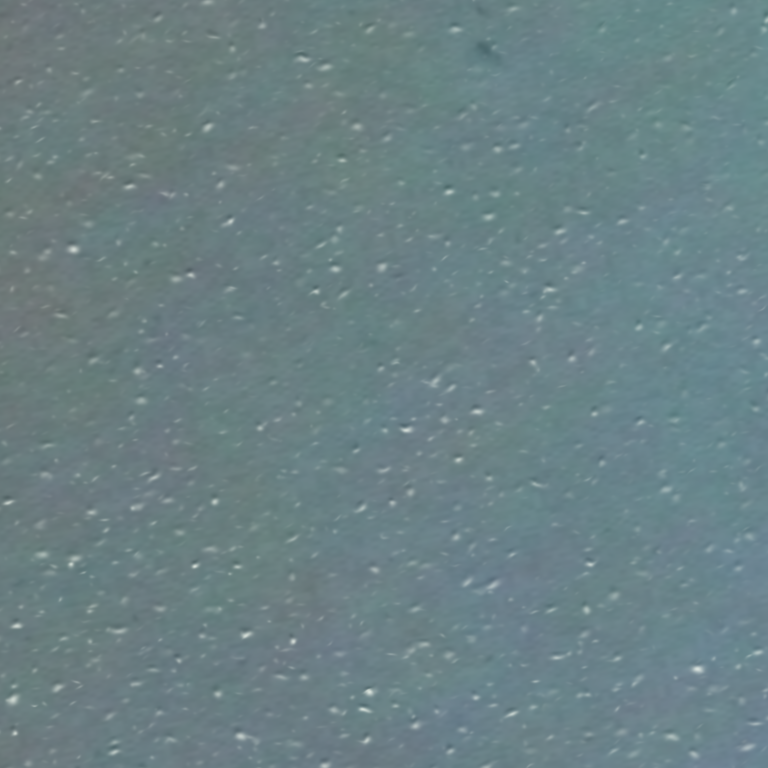
Give the GLSL for this texture, as a Shadertoy shader.

```glsl
const vec3 GREY_TOP_LEFT = vec3(0.417, 0.470, 0.468);
const vec3 TEAL_TOP_RIGHT = vec3(0.410, 0.540, 0.552);
const vec3 SLATE_LOW_LEFT = vec3(0.408, 0.480, 0.488);
const vec3 BLUE_LOW_RIGHT = vec3(0.418, 0.515, 0.565);
const vec3 FLECK_TINT = vec3(0.98, 1.0, 0.96);

float hash(vec2 p) {
    return fract(sin(dot(p, vec2(127.1, 311.7))) * 43758.5453);
}

vec2 hash2(vec2 p) {
    return vec2(hash(p), hash(p + 57.3));
}

// Smooth value noise, centred on zero
float noise(vec2 p) {
    vec2 cell = floor(p);
    vec2 f = fract(p);
    f = f * f * (3.0 - 2.0 * f);
    float low = mix(hash(cell), hash(cell + vec2(1, 0)), f.x);
    float high = mix(hash(cell + vec2(0, 1)), hash(cell + vec2(1, 1)), f.x);
    return mix(low, high, f.y) - 0.5;
}

float fbm(vec2 p) {
    float sum = 0.0;
    float weight = 1.0;
    for (int i = 0; i < 4; i++) {
        sum += weight * noise(p);
        p = p * 2.03 + 19.7;
        weight *= 0.55;
    }
    return sum;
}

vec2 rotate(vec2 p, float angle) {
    float c = cos(angle);
    float s = sin(angle);
    return vec2(c * p.x + s * p.y, c * p.y - s * p.x);
}

// Soft, slightly tilted flecks scattered over a jittered grid
float flecks(vec2 uv, float cells, float share, vec2 size, float seed) {
    vec2 p = uv * cells;
    vec2 home = floor(p);
    float sum = 0.0;
    for (int y = -1; y <= 1; y++) {
        for (int x = -1; x <= 1; x++) {
            vec2 cell = home + vec2(x, y);
            vec2 id = cell + seed;
            float present = step(hash(id + 3.7), share);
            float strength = mix(0.2, 1.0, pow(hash(id + 9.1), 2.2));
            float angle = 0.25 + 0.9 * (hash(id + 21.4) - 0.5);
            vec2 radius = size * mix(vec2(0.55, 0.7), vec2(1.3), hash2(id + 33.8));
            vec2 d = rotate(p - cell - hash2(id), angle) / (radius * cells);
            sum += present * strength * exp(-dot(d, d));
        }
    }
    return sum;
}

// Backdrop blended between four corner colours
vec3 backdrop(vec2 st) {
    vec3 low = mix(SLATE_LOW_LEFT, BLUE_LOW_RIGHT, st.x);
    vec3 high = mix(GREY_TOP_LEFT, TEAL_TOP_RIGHT, st.x);
    return mix(low, high, st.y);
}

// Faint green, violet and blue blotches
vec3 colourBlotches(vec2 uv) {
    vec2 p = rotate(uv, 0.5);
    float green = fbm(p * vec2(13.0, 18.0) + 4.0);
    float blue = fbm(p * vec2(9.0, 13.0) + 31.0);
    return green * vec3(-0.020, 0.018, -0.006) + blue * vec3(-0.010, 0.002, 0.024);
}

float smudge(vec2 uv, vec2 centre, vec2 size) {
    vec2 d = rotate(uv - centre, -0.5) / size;
    return exp(-dot(d, d)) * (1.0 + noise(uv * 120.0));
}

void mainImage(out vec4 fragColor, in vec2 fragCoord) {
    vec2 st = fragCoord / iResolution.xy;
    vec2 uv = fragCoord / iResolution.y;
    vec2 warped = uv + 0.003 * vec2(noise(uv * 110.0), noise(uv * 110.0 + 40.0));

    // Ground with soft grain
    vec3 colour = backdrop(st) + colourBlotches(uv);
    vec2 grainUv = rotate(uv, 0.2);
    colour += 0.030 * noise(grainUv * vec2(110.0, 190.0));
    colour += 0.022 * noise(grainUv * vec2(45.0, 75.0) + 8.0);
    colour += 0.014 * fbm(uv * 8.0 + 60.0);

    // Flecks grow stronger towards the bottom, with dark upper edges
    vec2 bigSize = vec2(0.0068, 0.0036);
    vec2 shadowShift = vec2(-0.002, 0.0065);
    float nearness = mix(1.15, 0.75, st.y);
    float patches = 1.0 + 0.9 * noise(uv * 9.0 + 15.0);
    float big = flecks(warped, 33.0, 0.36, bigSize, 5.0);
    float small = flecks(warped, 58.0, 0.40, vec2(0.0048, 0.0024), 71.0);
    float shadow = flecks(warped - shadowShift, 33.0, 0.36, bigSize, 5.0);
    float pits = flecks(warped, 24.0, 0.20, vec2(0.008, 0.004), 133.0);

    colour -= 0.09 * shadow + 0.05 * pits;
    float light = nearness * patches * (0.60 * big + 0.26 * small);
    colour = mix(colour, FLECK_TINT, clamp(light, 0.0, 0.75));

    // Two dark stains near the top
    colour -= 0.10 * smudge(uv, vec2(0.634, 0.932), vec2(0.018, 0.010));
    colour -= 0.07 * smudge(uv, vec2(0.625, 0.986), vec2(0.012, 0.006));

    fragColor = vec4(clamp(colour, 0.0, 1.0), 1.0);
}
```
